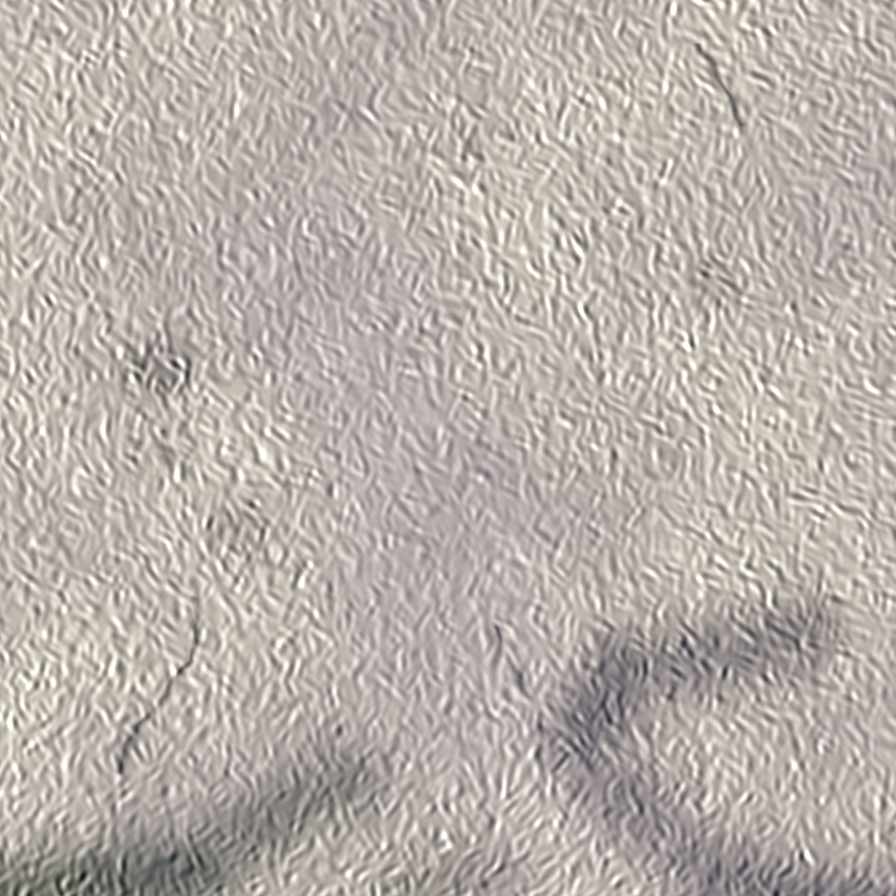
This texture is drawn by a WebGL 2 fragment shader. Its source:

```glsl
#version 300 es
precision highp float;
// Weathered pale plaster: fine leaning grain, thin cracks, small pits and soft shadows.
uniform vec2 u_resolution;
out vec4 fragColor;

const vec3 DARK = vec3(0.41, 0.40, 0.40);
const vec3 MID  = vec3(0.73, 0.69, 0.665);
const vec3 PALE = vec3(0.89, 0.87, 0.84);
const vec3 WARM_TINT  = vec3(0.004, 0.006, -0.012);
const vec3 LILAC_TINT = vec3(-0.004, -0.008, 0.016);
const vec3 BLUE_SHADE  = vec3(-0.01, -0.015, 0.02);
const vec3 GREEN_SHADE = vec3(-0.015, 0.005, -0.01);

const float GRAIN_CELLS = 60.0;    // grain cells across the canvas
const float GRAIN_WAVES = 1.14;    // ridges per cell
const float GRAIN_JITTER = 1.6;    // spread of ridge directions, radians
const float GRAIN_CONTRAST = 0.112;
const float BROAD_CONTRAST = 0.026;
const float BLOTCH_CONTRAST = 0.022;
const float SHADOW_WIDTH = 0.046;
const float SHADOW_DEPTH = 0.29;
const float CRACK_WIDTH = 0.0036;
const float CRACK_DEPTH = 0.34;
const float PIT_DEPTH = 0.18;
const float TAU = 6.2831853;

// Shadow and crack strokes, start and end of each
const int SHADOWS = 7;
const vec4 SHADOW[SHADOWS] = vec4[SHADOWS](
  vec4(0.89, 0.295, 0.70, 0.245), vec4(0.70, 0.25, 0.65, 0.17),
  vec4(0.65, 0.15, 0.80, 0.02), vec4(0.80, 0.015, 1.0, -0.02),
  vec4(0.39, 0.125, 0.22, 0.04), vec4(0.22, 0.03, 0.0, 0.0),
  vec4(0.46, 0.0, 0.55, 0.03));
const float STRENGTH[SHADOWS] = float[SHADOWS](0.75, 0.9, 0.6, 0.8, 0.65, 1.1, 0.5);
const int CRACKS = 6;
const vec4 CRACK[CRACKS] = vec4[CRACKS](
  vec4(0.221, 0.33, 0.215, 0.265), vec4(0.215, 0.265, 0.156, 0.186),
  vec4(0.156, 0.186, 0.134, 0.14), vec4(0.555, 0.295, 0.625, 0.14),
  vec4(0.179, 0.515, 0.185, 0.48), vec4(0.78, 0.95, 0.83, 0.86));
// Pits: centre, radius, depth
const int PITS = 4;
const vec4 PIT[PITS] = vec4[PITS](
  vec4(0.18, 0.587, 0.034, 1.0), vec4(0.26, 0.41, 0.042, 0.4),
  vec4(0.53, 0.835, 0.026, 0.4), vec4(0.80, 0.685, 0.028, 0.4));

vec3 hash3(vec3 p) {
  p = fract(p * vec3(0.1031, 0.1030, 0.0973));
  p += dot(p, p.yxz + 33.33);
  return fract((p.xxy + p.yxx) * p.zyx);
}

// Layered sines, about -1 to 1
float layeredSines(vec2 p) {
  float sum = 0.0, amp = 0.55;
  for (int i = 0; i < 4; i++) {
    sum += amp * sin(p.x + 1.4 * sin(p.y));
    p = mat2(1.3, 1.1, -1.1, 1.3) * p + 2.3;
    amp *= 0.6;
  }
  return sum;
}

float segmentDistance(vec2 p, vec4 s) {
  vec2 a = p - s.xy, b = s.zw - s.xy;
  return length(a - b * clamp(dot(a, b) / dot(b, b), 0.0, 1.0));
}

// Lean of the grain from upright, in radians
float grainLean(vec2 p) {
  float lean = mix(-0.25, 0.33, smoothstep(0.0, 0.35, p.y));
  return lean + 0.3 * (p.x - 0.5) + 0.1 * layeredSines(p * 7.0);
}

// Cellular noise: each cell scatters short ridged kernels of varied strength
float grain(vec2 p) {
  vec2 q = p * GRAIN_CELLS, home = floor(q);
  float lean = grainLean(p), sum = 0.0;
  for (int y = -1; y <= 1; y++)
  for (int x = -1; x <= 1; x++)
  for (int k = 0; k < 2; k++) {
    vec2 cell = home + vec2(x, y);
    vec3 h = hash3(vec3(cell + 7.0, float(k) * 19.0 + 3.0));
    vec3 g = hash3(vec3(cell + 91.0, float(k) * 23.0 + 11.0));
    float angle = lean + GRAIN_JITTER * (g.x - 0.5);
    vec2 d = q - cell - h.xy;
    float across = dot(d, vec2(cos(angle), sin(angle)));
    float window = max(0.0, 1.0 - dot(d, d) - 0.3 * across * across);
    float waves = GRAIN_WAVES * (0.7 + 0.6 * g.y);
    sum += (0.4 + 1.2 * g.z) * window * window * cos(TAU * (waves * across + h.z));
  }
  return sum;
}

void main() {
  vec2 p = gl_FragCoord.xy / u_resolution.y;
  vec2 wobble = vec2(layeredSines(p * 60.0), layeredSines(p.yx * 60.0 + 5.0));

  // Broad lilac and warm areas
  float patches = layeredSines(p * 9.0 + 1.0);
  float blotches = layeredSines(p * 34.0 + 0.8 * wobble);
  float band = segmentDistance(p, vec4(0.38, 0.66, 0.62, 0.08));
  float lilac = clamp(0.35 - 0.3 * patches + 0.5 * exp(-band * band / 0.012), 0.0, 1.0);

  float shadow = 0.0;
  for (int i = 0; i < SHADOWS; i++) {
    float d = segmentDistance(p + 0.007 * wobble, SHADOW[i]) / SHADOW_WIDTH;
    shadow = max(shadow, STRENGTH[i] * exp(-d * d));
  }

  float pit = 0.0;
  for (int i = 0; i < PITS; i++) {
    float d = length(p + 0.012 * wobble - PIT[i].xy) / PIT[i].z;
    pit = max(pit, PIT[i].w * exp(-d * d * d));
  }

  float crack = 0.0;
  for (int i = 0; i < CRACKS; i++) {
    float d = segmentDistance(p + 0.005 * wobble, CRACK[i]) / CRACK_WIDTH;
    crack = max(crack, exp(-d * d));
  }
  crack *= smoothstep(-1.1, 0.2, layeredSines(p * 45.0 + 3.0));

  // Tone around the middle colour
  float contrast = GRAIN_CONTRAST * (1.15 - 0.3 * lilac + 0.12 * patches + 1.1 * pit);
  float tone = 0.026 + contrast * grain(p) - 0.02 * lilac;
  tone += BROAD_CONTRAST * patches + BLOTCH_CONTRAST * blotches;
  tone -= SHADOW_DEPTH * shadow + PIT_DEPTH * pit + CRACK_DEPTH * crack;

  vec3 color = tone < 0.0
    ? mix(MID, DARK, -tone / (MID.r - DARK.r))
    : mix(MID, PALE, tone / (PALE.r - MID.r));
  color += mix(WARM_TINT, LILAC_TINT, lilac);
  color += shadow * mix(GREEN_SHADE, BLUE_SHADE, smoothstep(0.35, 0.6, p.x));
  fragColor = vec4(clamp(color, 0.0, 1.0), 1.0);
}
```
